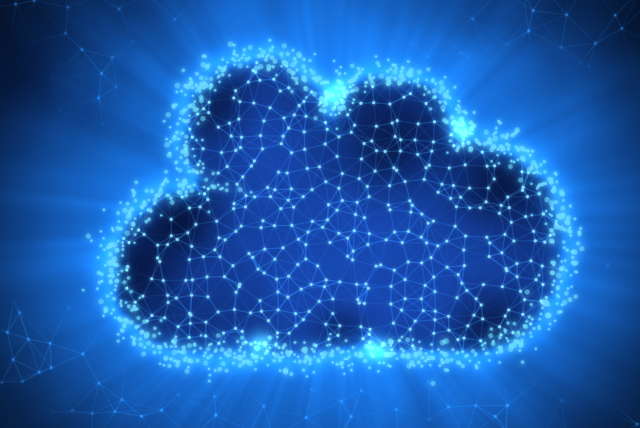
Write a Shadertoy shader that draws this background.

```glsl
vec2 hash2(vec2 p) {
    vec3 q = fract(p.xyx * vec3(0.1031, 0.1030, 0.0973));
    q += dot(q, q.yzx + 33.33);
    return fract((q.xx + q.yz) * q.zy);
}

float noise(vec2 p) {
    vec2 i = floor(p), f = fract(p);
    f = f * f * (3.0 - 2.0 * f);
    return mix(mix(hash2(i).x, hash2(i + vec2(1, 0)).x, f.x),
               mix(hash2(i + vec2(0, 1)).x, hash2(i + vec2(1, 1)).x, f.x), f.y);
}

float fbm(vec2 p) {
    float sum = 0.0, amp = 0.53;
    for (int i = 0; i < 4; i++) {
        sum += amp * noise(p);
        p = mat2(1.6, 1.2, -1.2, 1.6) * p + 7.3;
        amp *= 0.5;
    }
    return sum;
}

// Soft round spot: xy is the centre, z the radius
float blob(vec2 p, vec3 s) {
    vec2 v = (p - s.xy) / s.z;
    return exp(-dot(v, v));
}

// Signed distance to the cloud: five lobes over a flat base
float cloud(vec2 p) {
    float d = length(p - vec2(0.604, 0.688)) - 0.178;
    d = min(d, length(p - vec2(0.912, 0.655)) - 0.17);
    d = min(d, length(p - vec2(1.065, 0.425)) - 0.255);
    d = min(d, length(p - vec2(0.458, 0.372)) - 0.198);
    d = min(d, length(p - vec2(0.771, 0.541)) - 0.205);
    vec2 b = abs(p - vec2(0.764, 0.38)) - vec2(0.31, 0.208);
    return min(d, length(max(b, 0.0)) + min(max(b.x, b.y), 0.0));
}

float strand(vec2 p, vec2 a, vec2 b, float size, float width) {
    vec2 ab = b - a;
    float r = length(p - a - ab * clamp(dot(p - a, ab) / dot(ab, ab), 0.0, 1.0));
    return (1.0 - smoothstep(0.7, 2.0, length(ab))) * (1.0 - smoothstep(0.0, width, r * size));
}

// Jittered net: x holds the strands, y the nodes
vec2 net(vec2 p, float size, float radius) {
    float px = 1.0 / iResolution.y, width = 0.0008 + px;
    vec2 q = p / size, base = floor(q), node[9], result = vec2(0);
    for (int i = 0; i < 9; i++) {
        vec2 cell = base + vec2(i % 3 - 1, i / 3 - 1);
        node[i] = cell + hash2(cell);
    }
    for (int i = 0; i < 9; i++) {
        if (i != 4) result.x += strand(q, node[4], node[i], size, width);
        float r = length(q - node[i]) * size;
        result.y += 1.0 - smoothstep(radius - px, radius + px, r)
                  + 0.3 * exp(-r * r / (radius * radius * 4.0));
    }
    result.x += strand(q, node[1], node[3], size, width) + strand(q, node[1], node[5], size, width)
              + strand(q, node[7], node[3], size, width) + strand(q, node[7], node[5], size, width);
    return min(result, 1.2);
}

// Layers of loose sparks gathered along the outline
float sparks(vec2 p) {
    float sum = 0.0, px = 1.0 / iResolution.y;
    for (int layer = 0; layer < 4; layer++) {
        float size = 0.018 + 0.005 * float(layer);
        vec2 shift = vec2(17.3, 41.7) * float(layer + 1);
        vec2 base = floor(p / size + shift);
        for (int i = 0; i < 9; i++) {
            vec2 cell = base + vec2(i % 3 - 1, i / 3 - 1);
            vec2 pos = (cell + hash2(cell) - shift) * size, rnd = hash2(cell + 91.0);
            float d = (cloud(pos) - 0.002) / 0.031;
            if (rnd.x > 0.85 * exp(-d * d)) continue;
            float radius = mix(0.0024, 0.0068, rnd.y * rnd.y), r = length(p - pos);
            float core = 1.0 - smoothstep(radius - px, radius + px, r);
            float halo = 0.3 * exp(-r * r / (radius * radius * 5.0));
            sum += (core + halo) * mix(0.9, 0.5, rnd.y);
        }
    }
    return sum;
}

void mainImage(out vec4 fragColor, in vec2 fragCoord) {
    vec2 p = fragCoord / iResolution.y;
    float d = cloud(p) + 0.026 * (noise(p * 14.0) - 0.5);
    float inside = 1.0 - smoothstep(-0.022, 0.012, d);
    float haze = fbm(p * 5.0 + 3.0) - 0.5;

    // Glow with rays fanning out from the cloud
    vec2 dir = normalize(p - vec2(0.78, 0.47));
    float rays = 0.6 * noise(dir * 9.0) + 0.4 * noise(dir * 32.0);
    float glow = exp(-3.3 * max(d, 0.0)) * (0.76 + 0.36 * rays + 0.15 * haze);
    glow += 0.3 * blob(p, vec3(0.82, 0.94, 0.22)) + 0.18 * blob(p, vec3(0.8, 0.05, 0.34));
    glow += 0.22 * blob(p, vec3(1.22, 0.77, 0.16)) + 0.12 * blob(p, vec3(0.22, 0.52, 0.2));
    glow += 0.3 * haze * smoothstep(0.45, 0.85, p.y) * smoothstep(0.0, 0.2, d);
    glow -= 0.14 * blob(p, vec3(0.08, 0.86, 0.26)) + 0.1 * blob(p, vec3(1.46, 0.9, 0.22));
    vec3 outer = mix(vec3(0.025, 0.11, 0.29), vec3(0.11, 0.5, 0.96), clamp(glow, 0.0, 1.15));
    vec2 corner = (p - vec2(0.76, 0.49)) * vec2(0.95, 1.1);
    outer *= 1.0 - 0.5 * smoothstep(0.6, 0.95, length(corner));

    // Faint net drifting in the corners
    vec2 far = net(p + 5.0, 0.07, 0.003);
    float patchy = smoothstep(0.42, 0.68, noise(p * 5.0 + 20.0)) * smoothstep(0.03, 0.15, d);
    outer += vec3(0.15, 0.42, 0.65) * patchy * (0.16 * far.x + 0.4 * far.y);

    // Deep interior, blue at the middle with dark hollows
    float lit = 0.46 + 0.42 * blob(p, vec3(0.82, 0.41, 0.26)) + 0.22 * blob(p, vec3(1.12, 0.37, 0.18));
    lit += 0.2 * blob(p, vec3(0.62, 0.64, 0.14)) + 0.12 * blob(p, vec3(0.58, 0.38, 0.14)) + 0.35 * haze;
    vec3 hollows[7] = vec3[](vec3(0.31, 0.38, 0.1), vec3(0.43, 0.49, 0.08), vec3(1.17, 0.56, 0.1),
        vec3(0.51, 0.76, 0.08), vec3(0.92, 0.66, 0.12), vec3(1.14, 0.24, 0.08), vec3(0.8, 0.23, 0.06));
    for (int i = 0; i < 7; i++) lit -= 0.38 * blob(p, hollows[i]);
    vec3 inner = mix(vec3(0.015, 0.06, 0.2), vec3(0.11, 0.34, 0.82), clamp(lit, 0.0, 1.0));
    vec2 mesh = net(p, 0.037, 0.0031);
    inner += vec3(0.12, 0.33, 0.45) * mesh.x * 0.45;
    inner = mix(inner, vec3(0.55, 0.9, 1.0), min(mesh.y, 1.0) * 0.95);

    // Bright rim, sparks and hot spots
    vec3 col = mix(outer, inner, inside);
    col += vec3(0.05, 0.26, 0.4) * exp(-d * d * 800.0) * 0.6;
    if (abs(d) < 0.13) col = mix(col, vec3(0.44, 0.88, 1.0), min(sparks(p), 1.0) * 0.9);
    vec2 spots[4] = vec2[](vec2(0.785, 0.78), vec2(1.075, 0.695), vec2(0.61, 0.2), vec2(0.88, 0.185));
    for (int i = 0; i < 4; i++) col += vec3(0.18, 0.45, 0.45) * blob(p, vec3(spots[i], 0.027));
    fragColor = vec4(clamp(col, 0.0, 1.0), 1.0);
}
```
